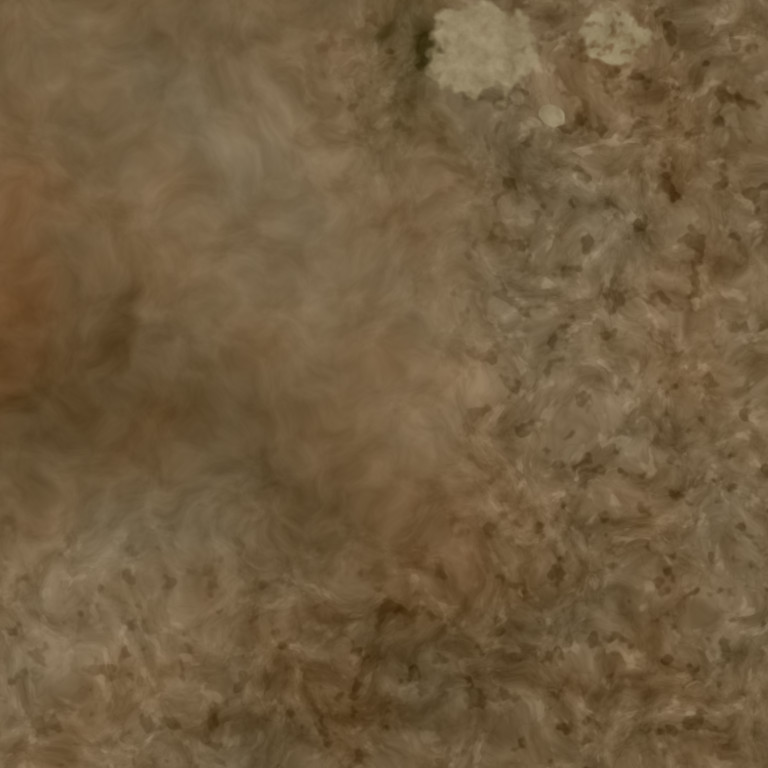
A WebGL 2 fragment shader for this texture:

```glsl
#version 300 es
precision highp float;
// Weathered brown earth: smooth clouded centre, pitted mottling and pale lichen.

#define BASE_COLOR vec3(0.436, 0.357, 0.246)
#define LICHEN_COLOR vec3(0.59, 0.535, 0.41)
#define RUST_SHIFT vec3(0.035, -0.012, -0.03)
#define MOSS_SHIFT vec3(-0.03, 0.0, -0.008)
#define CLOUD_SCALE 3.2
#define CLOUD_DEPTH 0.075
#define GRAIN_SCALE 23.0
#define GRAIN_SMOOTH 0.055
#define GRAIN_ROUGH 0.125
#define PIT_SCALE 27.0
#define PIT_DEPTH 0.09
#define FLECK_GAIN 0.075

uniform vec2 u_resolution;
out vec4 fragColor;

float hash(vec2 cell) {
    vec3 h = fract(cell.xyx * 0.1031);
    h += dot(h, h.yzx + 33.33);
    return fract((h.x + h.y) * h.z);
}

vec2 gradient(vec2 cell) {
    float angle = 6.2832 * hash(cell);
    return vec2(cos(angle), sin(angle));
}

float gradientNoise(vec2 p) {
    vec2 cell = floor(p);
    vec2 f = p - cell;
    vec2 w = f * f * f * (f * (f * 6.0 - 15.0) + 10.0);
    vec2 e = vec2(1.0, 0.0);
    float a = dot(gradient(cell), f);
    float b = dot(gradient(cell + e.xy), f - e.xy);
    float c = dot(gradient(cell + e.yx), f - e.yx);
    float d = dot(gradient(cell + e.xx), f - e.xx);
    return mix(mix(a, b, w.x), mix(c, d, w.x), w.y);
}

// Each octave turns and doubles the domain.
float fbm(vec2 p, int octaves) {
    const mat2 turn = mat2(1.6, 1.2, -1.2, 1.6);
    float sum = 0.0;
    float amplitude = 1.0;
    for (int i = 0; i < octaves; i++) {
        sum += amplitude * gradientNoise(p);
        p = turn * p + 17.3;
        amplitude *= 0.58;
    }
    return sum;
}

float glow(vec2 p, vec2 center, vec2 size) {
    vec2 q = (p - center) / size;
    return exp(-dot(q, q));
}

// Ragged round patch; larger decay opens more holes in it.
float lichen(vec2 p, vec2 center, float radius, float decay) {
    float ragged = fbm(p * 24.0 + 5.0, 3);
    float d = length(p - center) / radius + 0.42 * ragged;
    float holes = smoothstep(-0.1, 0.4, fbm(p * 58.0, 2));
    return (1.0 - smoothstep(0.82, 1.05, d)) * (1.0 - decay * holes);
}

void main() {
    vec2 p = gl_FragCoord.xy / min(u_resolution.x, u_resolution.y);
    vec2 warp = vec2(fbm(p * 6.0, 3), fbm(p * 6.0 + 41.0, 3));
    vec2 q = p + 0.05 * warp;

    // Roughness: high on the right and along the bottom, low in the centre.
    float rough = max(smoothstep(0.48, 0.72, q.x), 0.8 * smoothstep(0.42, 0.15, q.y));
    rough = max(rough, 0.9 * glow(q, vec2(0.5, 0.9), vec2(0.1, 0.13)));

    // Broad light and shade, with a diagonal dark band.
    vec2 fromBand = q - vec2(0.38, 0.36);
    vec2 band = vec2(dot(fromBand, vec2(0.9, -0.43)), dot(fromBand, vec2(0.43, 0.9)));
    float tone = CLOUD_DEPTH * fbm(p * CLOUD_SCALE + 9.0, 4);
    tone += 0.035 * glow(q, vec2(0.38, 0.68), vec2(0.26, 0.32));
    tone += 0.03 * glow(q, vec2(0.8, 0.58), vec2(0.22, 0.28));
    tone += 0.03 * glow(q, vec2(0.05, 0.22), vec2(0.25, 0.12));
    tone -= 0.065 * glow(band, vec2(0.0), vec2(0.2, 0.06));
    tone -= 0.05 * glow(q, vec2(0.04, 0.55), vec2(0.15, 0.22));
    tone -= 0.055 * glow(q, vec2(0.48, 0.1), vec2(0.18, 0.1));
    tone -= 0.07 * glow(q, vec2(0.165, 0.58), vec2(0.02, 0.09));

    // Fine mottling, dark pits, pale flecks and thin creases.
    tone += mix(GRAIN_SMOOTH, GRAIN_ROUGH, rough) * fbm(p * GRAIN_SCALE + warp, 4);
    float pits = smoothstep(0.22, 0.55, fbm(p * PIT_SCALE + 63.0, 3));
    float flecks = smoothstep(0.18, 0.6, fbm(p * 36.0 + warp + 87.0, 3));
    float creases = 1.0 - smoothstep(0.0, 0.09, abs(fbm(p * 19.0 + 29.0, 3)));
    tone += rough * (FLECK_GAIN * flecks - PIT_DEPTH * pits - 0.018 * creases);

    // Rust and moss tints.
    float rust = glow(q, vec2(0.0, 0.66), vec2(0.08, 0.2));
    rust += 0.6 * glow(q, vec2(0.53, 0.3), vec2(0.12, 0.16));
    rust += 0.6 * fbm(p * 5.0 + 71.0, 3);
    float moss = glow(q, vec2(0.565, 0.94), vec2(0.035, 0.06));
    moss += 0.7 * glow(q, vec2(0.5, 0.965), vec2(0.025, 0.018));
    moss += 0.35 * glow(q, vec2(0.52, 0.84), vec2(0.07, 0.06));
    tone -= 0.15 * moss;
    vec3 color = BASE_COLOR + tone + RUST_SHIFT * rust + MOSS_SHIFT * moss;

    // Lichen patches near the top edge.
    float patches = lichen(p, vec2(0.625, 0.935), 0.064, 0.15);
    patches = max(patches, lichen(p, vec2(0.8, 0.955), 0.043, 0.65));
    patches = max(patches, lichen(p, vec2(0.72, 0.85), 0.016, 0.4));
    vec3 crust = LICHEN_COLOR + 0.09 * fbm(p * 32.0 + 13.0, 4);
    color = mix(color, crust, 0.9 * patches);

    fragColor = vec4(clamp(color, 0.0, 1.0), 1.0);
}
```
